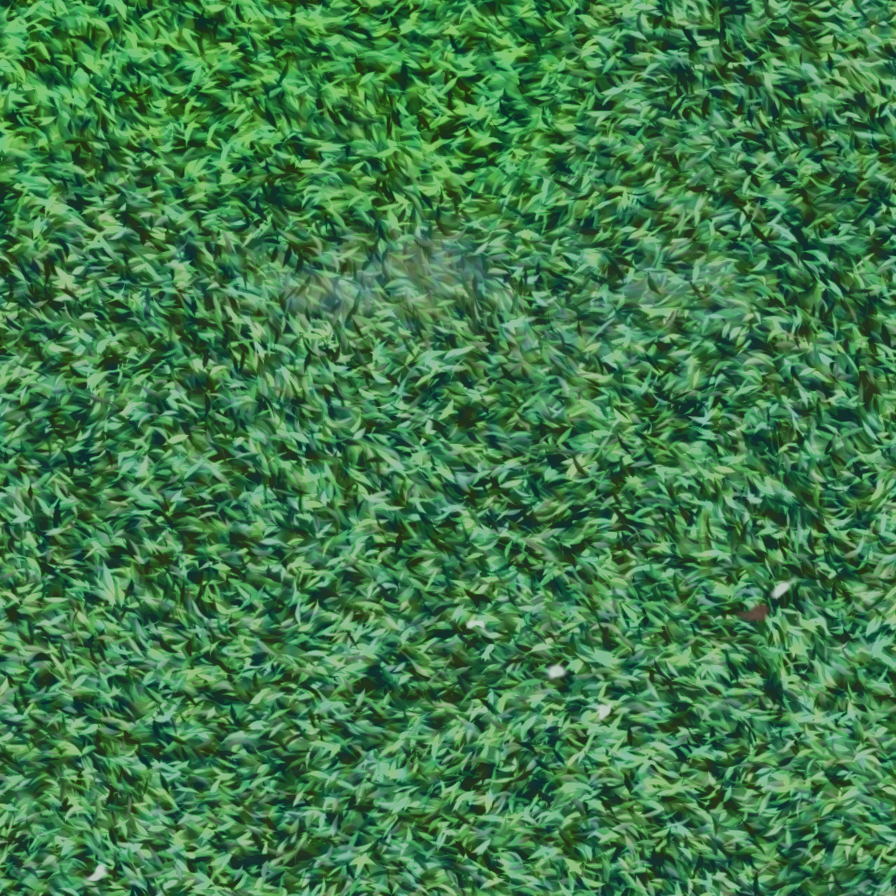
A three.js fragment shader for this texture:

```glsl
// Dense short turf: layered curved blades, pale worn patches and a few flecks.
varying vec2 vUv;

float hash(vec2 p) {
  vec3 q = fract(vec3(p.xyx) * 0.1031);
  q += dot(q, q.yzx + 33.33);
  return fract((q.x + q.y) * q.z);
}

float noise(vec2 p) {
  vec2 i = floor(p), f = fract(p);
  f = f * f * (3.0 - 2.0 * f);
  return mix(mix(hash(i), hash(i + vec2(1.0, 0.0)), f.x),
             mix(hash(i + vec2(0.0, 1.0)), hash(i + 1.0), f.x), f.y);
}

vec2 rotate(vec2 p, float angle) {
  float c = cos(angle), s = sin(angle);
  return vec2(c * p.x + s * p.y, c * p.y - s * p.x);
}

// Dark shade to sunlit tip, with a greyer version for dry blades
vec3 grassColor(float tone, float dryness) {
  vec3 green = mix(vec3(0.09, 0.19, 0.13), vec3(0.09, 0.32, 0.14), smoothstep(0.0, 0.22, tone));
  green = mix(green, vec3(0.19, 0.49, 0.24), smoothstep(0.25, 0.48, tone));
  green = mix(green, vec3(0.31, 0.67, 0.36), smoothstep(0.5, 0.72, tone));
  green = mix(green, vec3(0.52, 0.75, 0.54), smoothstep(0.75, 1.0, tone));
  vec3 dry = mix(vec3(0.16, 0.25, 0.21), vec3(0.60, 0.76, 0.64), tone);
  return mix(green, dry, dryness);
}

// Blends one layer of blades over turf, which holds tone and dryness
vec2 bladeLayer(vec2 uv, float layer, vec2 turf) {
  vec2 grid = rotate(uv, layer * 0.9) * 48.0 + layer * 17.3 + 100.0;
  vec2 cell = floor(grid);
  for (int j = -1; j <= 1; j++) {
    for (int i = -1; i <= 1; i++) {
      vec2 id = cell + vec2(float(i), float(j));
      vec2 seed = id + layer * 61.0;
      vec2 center = id + vec2(hash(seed + 3.1), hash(seed + 7.7));
      float tone = hash(seed + 13.3);
      float lean = mix(-0.7, 0.2, tone) + 1.9 * (hash(seed + 21.9) - 0.5);
      lean += 1.8 * (noise(uv * 9.0 + 5.0) - 0.5);
      vec2 p = rotate(rotate(grid - center, -layer * 0.9), lean);
      p.y += (hash(seed + 31.7) - 0.5) * 0.9 * p.x * p.x;
      float halfLength = mix(0.55, 0.95, hash(seed + 43.1));
      float halfWidth = mix(0.16, 0.27, hash(seed + 57.3));
      float taper = halfWidth * (1.0 - p.x * p.x / (halfLength * halfLength));
      float cover = 0.95 * smoothstep(0.0, 0.2, taper - abs(p.y));
      float dryness = 0.95 * smoothstep(0.4, 0.95, hash(seed + 71.9));
      turf = mix(turf, vec2(tone + 0.8 * p.y, dryness), cover);
    }
  }
  return turf;
}

float patchAt(vec2 uv, vec2 center, vec2 size) {
  vec2 d = (uv - center) / size;
  return exp(-dot(d, d));
}

void main() {
  vec2 uv = vUv;

  // Shaded ground, then the blades from bottom to top
  vec2 turf = vec2(0.1 + 0.5 * noise(uv * vec2(65.0, 90.0)), 0.3);
  for (int i = 0; i < 7; i++) turf = bladeLayer(uv, float(i), turf);

  // Slanted clumps of shade and fine grain
  float tone = 0.54 + 1.4 * (turf.x - 0.5);
  tone += 0.62 * (noise(rotate(uv, -0.5) * vec2(45.0, 75.0) + 90.0) - 0.5);
  tone += 0.2 * (noise(uv * 140.0) - 0.5);

  // Large areas: lush top, darker upper right, pale worn middle
  vec2 wobble = uv + 0.12 * (vec2(noise(uv * 8.0), noise(uv * 8.0 + 40.0)) - 0.5);
  float top = smoothstep(0.72, 0.86, wobble.y);
  float lush = top * (1.0 - smoothstep(0.6, 0.72, wobble.x));
  float shade = smoothstep(0.64, 0.74, wobble.x) * smoothstep(0.65, 0.85, wobble.y);
  float worn = patchAt(wobble, vec2(0.35, 0.65), vec2(0.07, 0.05))
             + patchAt(wobble, vec2(0.48, 0.71), vec2(0.09, 0.05))
             + 0.5 * patchAt(wobble, vec2(0.72, 0.65), vec2(0.16, 0.06));
  worn = min(worn, 1.0) * (0.6 + 0.4 * noise(uv * 30.0));
  tone += 0.04 * lush - 0.06 * shade;
  tone = clamp(mix(tone, 0.64, 0.55 * worn), 0.0, 1.0);
  float dryness = turf.y * (0.4 + 0.6 * smoothstep(0.15, 0.45, tone));
  dryness = clamp(dryness * (1.0 - 0.5 * lush - 0.3 * shade) + 0.6 * worn, 0.0, 0.9);
  vec3 color = grassColor(tone, dryness);
  color *= mix(vec3(1.0), vec3(0.9, 1.04, 0.82), lush);

  // Warm and cool drift between blades
  float drift = noise(uv * 80.0 + 23.0) - 0.5;
  color += drift * vec3(0.12, 0.02, -0.12);

  // Pale petals and one brown leaf
  for (int i = 0; i < 6; i++) {
    float k = float(i);
    vec2 center = vec2(hash(vec2(k, 4.0)), 0.55 * hash(vec2(k, 19.0)));
    vec2 p = rotate(uv - center, 1.4 * (hash(vec2(k, 8.0)) - 0.5));
    p += 0.012 * (vec2(noise(uv * 90.0), noise(uv * 90.0 + 7.0)) - 0.5);
    float size = mix(0.7, 1.1, hash(vec2(k, 27.0)));
    float fleck = 1.0 - smoothstep(0.5, 1.2, length(p / vec2(0.017, 0.008)) / size);
    vec3 fleckColor = i == 5 ? vec3(0.36, 0.28, 0.24) : vec3(0.80, 0.86, 0.82);
    color = mix(color, fleckColor, 0.9 * fleck);
  }

  gl_FragColor = vec4(clamp(color, 0.0, 1.0), 1.0);
}
```
